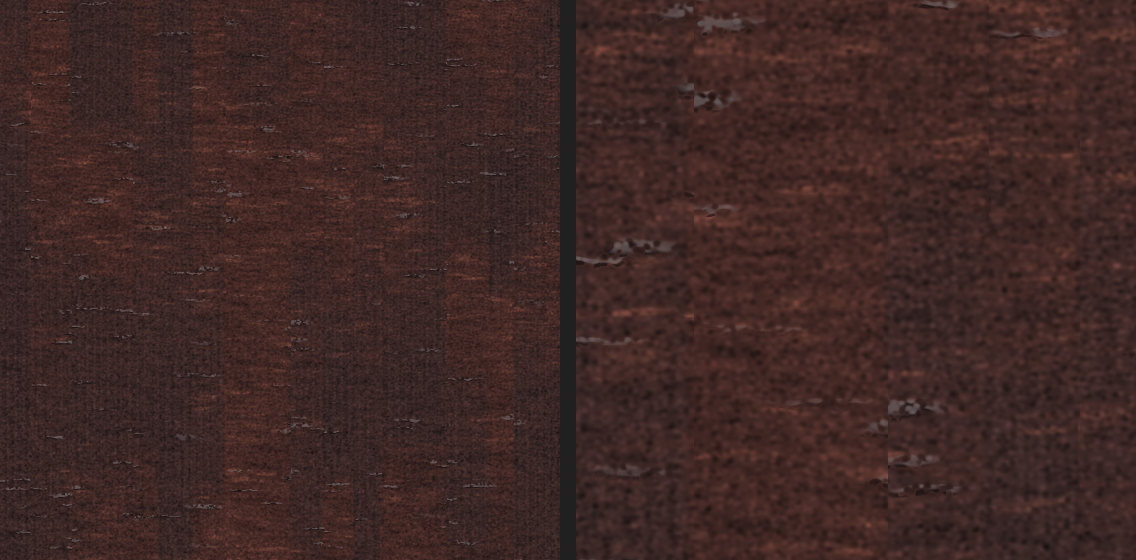
Left, the full canvas; right, a detail of the centre.
Write a WebGL 1 fragment shader that draws this texture.

```glsl
precision highp float;
// Dark reddish-brown wood veneer: upright strips, cross grain and grey-blue flecks.
uniform vec2 u_resolution;

float hash(vec2 p) {
  return fract(sin(dot(p, vec2(127.1, 311.7))) * 43758.5);
}

// Cellular noise: soft dots of random sign around jittered points, about -1..1
float dots(vec2 p) {
  vec2 cell = floor(p);
  float sum = 0.0;
  for (int j = -1; j <= 1; j++) {
    for (int i = -1; i <= 1; i++) {
      vec2 c = cell + vec2(float(i), float(j));
      vec2 d = p - c - vec2(hash(c), hash(c + 37.0));
      float fall = max(1.0 - dot(d, d), 0.0);
      sum += (hash(c + 71.0) * 2.0 - 1.0) * fall * fall;
    }
  }
  return sum;
}

// Sparse thin horizontal flecks, a few of them thick
float flecks(vec2 p) {
  vec2 cell = floor(p);
  float mask = 0.0;
  for (int j = -1; j <= 1; j++) {
    for (int i = -1; i <= 1; i++) {
      vec2 c = cell + vec2(float(i), float(j));
      vec2 d = p - c - vec2(hash(c + 5.0), hash(c + 11.0));
      vec2 size = vec2(0.2 + 0.4 * hash(c + 17.0), 0.1 + 0.25 * pow(hash(c + 23.0), 4.0));
      float present = smoothstep(0.74, 0.9, hash(c + 29.0));
      mask = max(mask, present * smoothstep(1.2, 0.5, length(d / size)));
    }
  }
  return mask;
}

// Shade of one strip, changing in blocks along its length
float stripShade(float id, float y) {
  float v = y * 3.5 + hash(vec2(id, 3.0)) * 9.0;
  float block = floor(v);
  return mix(hash(vec2(id, block)), hash(vec2(id, block + 1.0)),
             smoothstep(0.35, 0.65, fract(v))) * 2.0 - 1.0;
}

void main() {
  vec2 uv = gl_FragCoord.xy / u_resolution;

  // Upright strips of uneven width
  float s = uv.x * 14.0 + 0.3 * sin(uv.x * 21.0) + 0.12 * sin(uv.x * 47.0 + 1.0);
  float id = floor(s);
  float across = fract(s);
  float shade = mix(stripShade(id, uv.y), stripShade(id + 1.0, uv.y), smoothstep(0.9, 1.0, across));

  // Straight cross grain, shifted from strip to strip
  float broad = dots(uv * vec2(6.0, 5.0) + 8.0);
  vec2 q = uv + vec2(0.0, 0.03 * hash(vec2(id, 9.0)) + 0.0008 * sin(uv.x * 60.0 + uv.y * 25.0));
  float streak = 0.6 * dots(q * vec2(16.0, 80.0)) + 0.8 * dots(q * vec2(34.0, 200.0) + 40.0);
  float crossAmount = smoothstep(-0.9, 0.7, shade + 0.5 * broad);

  // Upright threads and fine speckle
  float threads = sin(uv.x * 430.0 + 3.0 * sin(uv.x * 33.0)) + 0.7 * sin(uv.x * 910.0 + 2.0 * sin(uv.x * 71.0));
  float fine = dots(uv * vec2(310.0, 350.0));
  float rough = dots(uv * vec2(130.0, 240.0) + 15.0);

  float tone = 0.06 * shade + 0.05 * broad
             + (0.06 + 0.08 * crossAmount) * streak
             + 0.035 * threads * (1.3 - crossAmount)
             + 0.24 * fine + 0.09 * rough;

  // Cool plum in the dull blocks, warm brown in the bright ones
  float warm = smoothstep(-1.0, 0.9, shade + 0.6 * broad + 0.4 * streak);
  vec3 color = mix(vec3(0.232, 0.158, 0.156), vec3(0.258, 0.152, 0.137), warm) * (1.0 + tone);
  float glow = smoothstep(0.7, 1.7, 1.2 * streak + 0.4 * shade + 0.6 * broad);
  color += vec3(0.08, 0.045, 0.03) * glow * (0.7 + 0.6 * fine);

  // Flecks broken into dots, with dark pits along the lower edge
  vec2 f = q * vec2(14.0, 56.0) + vec2(0.0, 0.1 * rough);
  float pits = flecks(f + vec2(0.07, 0.15)) * smoothstep(-0.1, 0.3, fine - 0.3 * rough);
  float fleck = flecks(f) * smoothstep(-0.45, 0.35, 0.6 * rough + 0.8 * fine);
  color = mix(color, vec3(0.08, 0.055, 0.055), 0.75 * pits);
  color = mix(color, vec3(0.40, 0.35, 0.355) * (1.0 + 0.2 * fine), 0.75 * fleck);

  gl_FragColor = vec4(color, 1.0);
}
```
